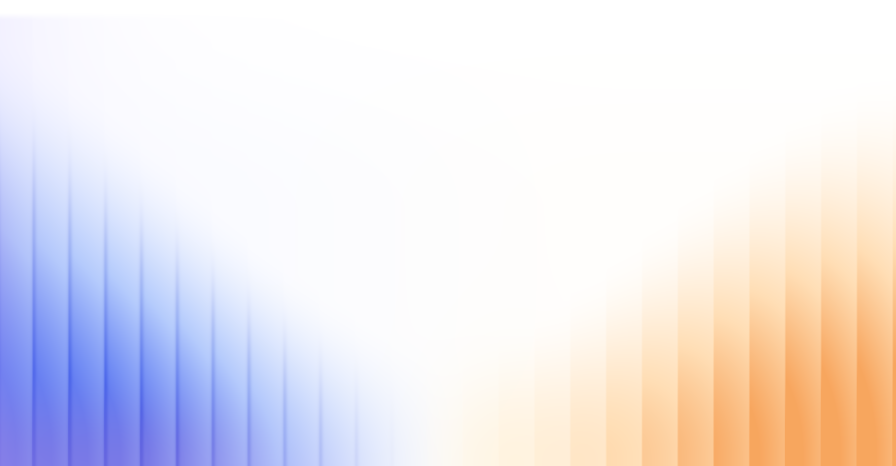
Reproduce this background procedurally as a Shadertoy shader.

```glsl
// White to a middle tint, then on to the full tint.
vec3 tintRamp(vec3 base, vec3 middle, vec3 full, float density) {
    vec3 pale = mix(base, middle, clamp(density * 2.0, 0.0, 1.0));
    return mix(pale, full, clamp(density * 2.0 - 1.0, 0.0, 1.0));
}

// Glow that is strongest at the floor and ends at the given height.
float risingGlow(float y, float height) {
    return 1.0 - smoothstep(0.04, 1.0, y / height);
}

void mainImage(out vec4 fragColor, in vec2 fragCoord) {
    vec2 uv = fragCoord / iResolution.xy;

    // Fluted glass: 25 ribs, each a ramp with a softened edge
    float rib = fract(uv.x * 25.0 + 0.055);
    float edgeWidth = max(0.07, 37.0 / iResolution.x);
    float ramp = rib - smoothstep(1.0 - edgeWidth, 1.0, rib);
    float seam = exp(-pow(min(rib, 1.0 - rib) / 0.07, 2.0));
    float x = uv.x + (0.5 - ramp) * 0.012;

    // Near-white ground, cool on the left and warm on the right
    vec3 ground = mix(vec3(0.982, 0.986, 1.0), vec3(1.0, 0.995, 0.988),
                      smoothstep(0.2, 0.7, uv.x));
    ground = mix(ground, vec3(1.0), smoothstep(0.55, 1.0, uv.y));

    // Lilac haze in the upper left, cut off below the top
    float haze = exp(-x * 11.0) * (1.0 - smoothstep(0.955, 0.975, uv.y));
    ground = mix(ground, vec3(0.92, 0.91, 1.0), haze * 0.65);

    // Blue glow, falling towards the centre
    float blueHeight = mix(0.99, 0.28, smoothstep(-0.1, 0.5, x));
    float blue = (1.0 - smoothstep(0.1, 0.53, x)) * risingGlow(uv.y, blueHeight);
    blue *= 1.0 + 0.24 * (0.5 - ramp);
    vec3 deepBlue = mix(vec3(0.44, 0.46, 0.90), vec3(0.37, 0.49, 0.95),
                        smoothstep(0.0, 0.22, uv.y));
    vec3 color = tintRamp(ground, vec3(0.71, 0.80, 0.99), deepBlue, blue);
    color -= vec3(0.09, 0.09, 0.03) * seam * smoothstep(0.0, 0.5, blue);

    // Violet tint along the left side and the floor
    float violet = exp(-uv.x * 28.0) * 0.3 + exp(-uv.y * 9.0) * 0.2;
    color = mix(color, vec3(0.62, 0.54, 0.92), violet * smoothstep(0.0, 0.6, blue));

    // Orange glow, rising towards the right
    float orangeHeight = mix(0.25, 0.85, smoothstep(0.48, 1.02, x));
    float orange = smoothstep(0.46, 0.93, x) * risingGlow(uv.y, orangeHeight);
    orange *= 1.0 + 0.32 * (0.5 - ramp);
    color = tintRamp(color, vec3(1.0, 0.87, 0.71), vec3(0.97, 0.65, 0.37), orange);

    // Cream glow low in the centre
    vec2 fromCream = (uv - vec2(0.56, 0.0)) / vec2(0.07, 0.2);
    color = mix(color, vec3(1.0, 0.95, 0.84), 0.45 * exp(-dot(fromCream, fromCream)));

    fragColor = vec4(clamp(color, 0.0, 1.0), 1.0);
}
```
